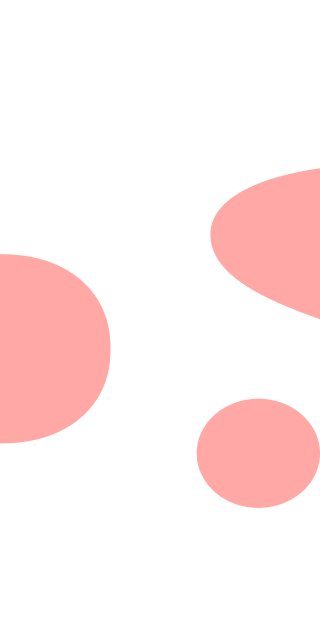
This background is drawn by a Shadertoy shader. Its source:

```glsl
// Three flat coral blobs on white: a rounded half-disc at the left edge,
// a leaf entering from the right, and an oval below it. Two are superellipses;
// the leaf is bounded by two cubic curves solved for x at each height.

// Antialiased fill where the field is negative.
float fill(float field) {
    float width = length(vec2(dFdx(field), dFdy(field)));
    return clamp(0.5 - field / max(width, 1e-5), 0.0, 1.0);
}

float superellipse(vec2 p, vec2 radii, float power) {
    vec2 q = pow(abs(p / radii), vec2(power));
    return q.x + q.y - 1.0;
}

float cubic(vec4 c, float t) {
    float s = 1.0 - t;
    return s * s * s * c.x + 3.0 * s * t * (s * c.y + t * c.z) + t * t * t * c.w;
}

// Left border of the leaf at height y; both curves start at its tip.
float leafEdge(float y) {
    bool upper = y > 0.634;
    vec4 xs = upper ? vec4(0.6575, 0.6575, 0.781, 1.0)
                    : vec4(0.6575, 0.6575, 0.789, 1.0);
    vec4 ys = upper ? vec4(0.634, 0.6836, 0.7214, 0.737)
                    : vec4(0.634, 0.577, 0.538, 0.5013);
    float direction = upper ? 1.0 : -1.0;
    float t = 0.5;
    // Bisection: height changes steadily along each curve.
    for (float stepSize = 0.25; stepSize > 1e-6; stepSize *= 0.5) {
        t += stepSize * sign((y - cubic(ys, t)) * direction);
    }
    return cubic(xs, t);
}

void mainImage(out vec4 fragColor, in vec2 fragCoord) {
    vec2 uv = fragCoord / iResolution.xy;

    float halfDisc = fill(superellipse(uv - vec2(0.0, 0.455), vec2(0.3453, 0.1478), 2.2));
    float oval = fill(superellipse(uv - vec2(0.8073, 0.2917), vec2(0.1927, 0.0853), 2.0));
    float leaf = fill(leafEdge(uv.y) - uv.x);

    vec3 coral = vec3(1.0, 0.659, 0.647);
    float coverage = max(halfDisc, max(oval, leaf));
    fragColor = vec4(mix(vec3(1.0), coral, coverage), 1.0);
}
```
